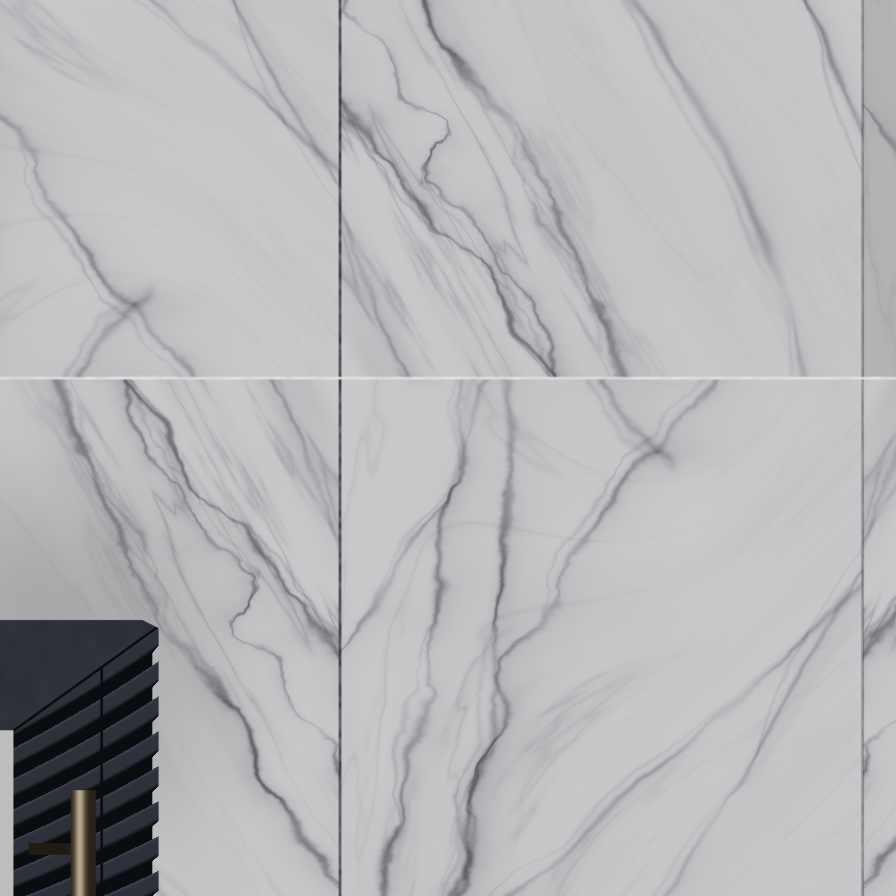
This texture is drawn by a WebGL 2 fragment shader. Its source:

```glsl
#version 300 es
precision highp float;
// Square marble wall tiles cut from two slabs that are flipped from tile to tile.
// Veins are bent curves roughened by layered noise, over fine sheared streaks;
// a dark slatted cabinet with a brass handle stands in the lower left corner.
uniform vec2 u_resolution;
out vec4 fragColor;

#define TILE 0.5833
#define CORNER vec2(0.3795, 0.578)
#define JOINT 0.0016
#define VEIN_DARKNESS 0.85
#define STREAK_DARKNESS 0.34
#define SLAT_PITCH 0.039
#define MARBLE vec3(0.785, 0.783, 0.793)
#define VEIN_GREY vec3(0.40, 0.39, 0.42)
#define NAVY vec3(0.19, 0.20, 0.24)
#define NEAR_BLACK vec3(0.04, 0.05, 0.06)

float hash(vec2 p) {
  return fract(sin(dot(p, vec2(127.1, 311.7))) * 43758.545);
}

float noise(vec2 p) {
  vec2 cell = floor(p), f = fract(p);
  f = f * f * (3.0 - 2.0 * f);
  return mix(mix(hash(cell), hash(cell + vec2(1, 0)), f.x),
             mix(hash(cell + vec2(0, 1)), hash(cell + vec2(1, 1)), f.x), f.y);
}

float fbm(vec2 p) {
  float sum = 0.0, amp = 0.5;
  for (int i = 0; i < 5; i++) {
    sum += amp * noise(p);
    p = mat2(1.6, 1.2, -1.2, 1.6) * p + 7.3;
    amp *= 0.5;
  }
  return sum;
}

// Vein along x = c.x + c.y*y + c.z*y*y, with a soft flank and a loose side strand
float vein(vec2 p, vec3 c, float width, float rough) {
  float seed = 37.0 * c.x + 11.0 * c.y;
  float slope = c.y + 2.0 * c.z * p.y;
  float d = p.x - c.x - (c.y + c.z * p.y) * p.y;
  d = d / sqrt(1.0 + slope * slope) + rough * (fbm(p * vec2(7, 9) + seed) - 0.48);
  float w = width * (0.35 + 1.2 * noise(p * 17.0 + seed));
  float side = (d + 0.045 * (noise(p * 6.0 - seed) - 0.2)) / (0.7 * w);
  float core = exp(-d * d / (w * w));
  float flank = exp(-abs(d) / (width * (d > 0.0 ? 5.0 : 1.5)));
  float fade = 0.25 + 0.9 * noise(p * 8.0 + seed);
  return fade * (0.6 * core + 0.28 * flank + 0.3 * exp(-side * side));
}

// Fine broken lines running along the slab's grain
float streaks(vec2 grain) {
  float fine = exp(-45.0 * abs(fbm(grain * vec2(13, 2.2)) - 0.48));
  float broad = smoothstep(0.42, 0.75, fbm(grain * vec2(9, 1.3) + 19.0));
  return fine * (0.3 + noise(grain * vec2(8, 5))) + 0.5 * broad;
}

// Slab with a dense band of veins falling to the right
float fallingSlab(vec2 p) {
  float across = p.x + 0.55 * p.y;
  float band = 0.2 + 0.8 * (1.0 - smoothstep(0.45, 0.72, across));
  float dark = STREAK_DARKNESS * band * streaks(vec2(across, p.y));
  dark += vein(p, vec3(0.42, -0.75, 0.0), 0.006, 0.09);
  dark += vein(p, vec3(0.56, -0.43, -0.15), 0.007, 0.09);
  dark += 0.9 * vein(p, vec3(0.43, -0.57, 0.0), 0.005, 0.13);
  dark += 0.6 * vein(p, vec3(0.12, -0.40, 0.0), 0.005, 0.06);
  dark += 0.6 * vein(p, vec3(0.89, -0.20, -0.36), 0.008, 0.02);
  dark += 0.8 * vein(p, vec3(1.21, -0.44, 0.0), 0.005, 0.03);
  return dark;
}

// Slab with veins that fan out from the lower left
float fanSlab(vec2 p) {
  float across = p.x - p.y * mix(0.1, 0.95, smoothstep(0.0, 0.8, p.x));
  float band = 0.22 + 0.4 * (1.0 - smoothstep(0.3, 0.65, p.x));
  float dark = STREAK_DARKNESS * band * streaks(vec2(across + 3.0, p.y));
  dark += 0.8 * vein(p, vec3(0.09, 0.20, -0.05), 0.007, 0.08);
  dark += vein(p, vec3(0.22, 0.20, -0.10), 0.007, 0.09);
  dark += 0.9 * vein(p, vec3(0.24, 0.0, 0.47), 0.007, 0.10);
  dark += 0.7 * vein(p, vec3(-0.45, 1.15, -0.42), 0.006, 0.06);
  dark += 0.6 * vein(p, vec3(0.32, 1.12, 0.0), 0.006, 0.04);
  dark += 0.5 * vein(p, vec3(0.62, 0.60, 0.0), 0.005, 0.03);
  float clot = smoothstep(0.80, 0.88, p.y);
  return dark + clot * vein(p, vec3(1.07, -0.56, 0.0), 0.012, 0.12);
}

vec3 wall(vec2 uv, float px) {
  vec2 grid = (uv - CORNER) / TILE;
  vec2 id = floor(grid), p = fract(grid);
  vec2 gap = (p - step(0.5, p)) * TILE;
  bool fan = mod(id.x + id.y, 2.0) > 0.5;
  if ((id.y < 0.0) != fan) p.y = 1.0 - p.y;
  if (id.x < 0.0 && id.y < 0.0) p.x = 1.0 - p.x;
  float dark = fan ? fanSlab(p) : fallingSlab(p);
  vec3 col = mix(MARBLE, VEIN_GREY, min(VEIN_DARKNESS * dark, 1.0));
  col *= 0.985 + 0.03 * fbm(uv * 5.0);
  col *= id.x > 0.0 && id.y >= 0.0 ? 0.9 : 1.0;
  col *= 1.0 - 0.15 * (1.0 - smoothstep(0.05, 0.32, length(uv - vec2(0.03, 0.25))));
  // Dark, worn upright joints and pale level joints
  vec2 line = 1.0 - smoothstep(vec2(JOINT - px), vec2(JOINT + px), abs(gap));
  float worn = (uv.x > 0.7 ? 0.4 : 0.85) * (0.65 + 0.35 * noise(uv * 150.0));
  col = mix(col, vec3(0.17, 0.16, 0.18), line.x * worn);
  return mix(col, vec3(0.89), line.y * (0.6 + 0.4 * noise(uv * 90.0)));
}

// Soft-edged box mask
float box(vec2 p, vec2 low, vec2 high, float px) {
  vec2 d = abs(p - 0.5 * (low + high)) - 0.5 * (high - low);
  return 1.0 - smoothstep(-px, px, max(d.x, d.y));
}

vec3 addCabinet(vec3 col, vec2 uv, float px) {
  float depth = 0.177 - uv.x;
  float slope = mix(0.45, 0.72, clamp(uv.y / 0.3, 0.0, 1.0));
  float slat = fract((0.301 - uv.y - depth * slope) / SLAT_PITCH);
  float edge = 0.177 - 0.007 * smoothstep(0.55, 0.65, slat) * step(uv.y, 0.295);
  float rim = 0.308 - 0.5 * max(uv.x - 0.159, 0.0);
  float body = 1.0 - smoothstep(-px, px, max(uv.x - edge, uv.y - rim));
  vec3 face = mix(NAVY * 0.95, NEAR_BLACK, smoothstep(0.45, 0.62, slat));
  face = mix(face, NAVY * 1.2, 1.0 - smoothstep(0.03, 0.12, slat));
  face = mix(face, NEAR_BLACK, box(uv, vec2(0.112, -0.1), vec2(0.115, 0.257), px));
  float top = uv.y - 0.301 + 0.72 * depth;
  face = mix(face, NAVY * (0.9 + 0.1 * noise(uv * 60.0)), smoothstep(-px, px, top));
  face = mix(face, NEAR_BLACK, 1.0 - smoothstep(0.001, 0.001 + 2.0 * px, abs(top)));
  col = mix(col, face, body);
  // Brass handle, its peg, and the pale panel at the side
  float shine = exp(-pow((uv.x - 0.089) / 0.006, 2.0));
  vec3 brass = mix(vec3(0.16, 0.13, 0.10), vec3(0.72, 0.66, 0.55), shine);
  col = mix(col, brass * 0.8, box(uv, vec2(0.032, 0.046), vec2(0.085, 0.059), px));
  col = mix(col, brass, box(uv, vec2(0.079, -0.1), vec2(0.107, 0.118), px));
  return mix(col, vec3(0.74), box(uv, vec2(-0.1), vec2(0.015, 0.185), px));
}

void main() {
  vec2 uv = gl_FragCoord.xy / u_resolution;
  float px = 0.7 / u_resolution.y;
  fragColor = vec4(addCabinet(wall(uv, px), uv, px), 1.0);
}
```
